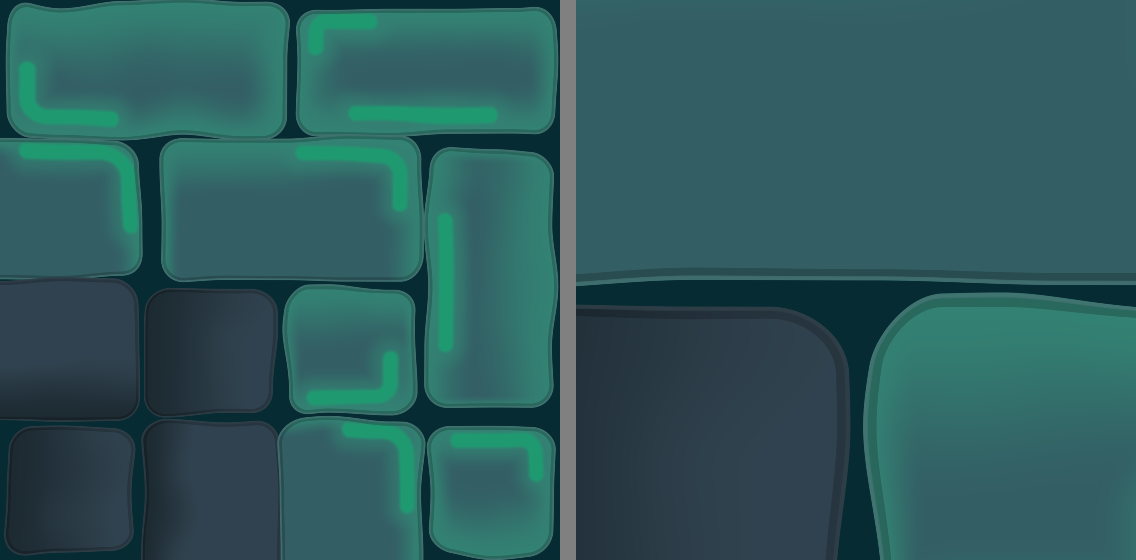
Left: the whole. Right: its middle third, enlarged.
Write a WebGL 1 fragment shader that draws this texture.

```glsl
precision highp float;

// Hand-painted stone wall: rounded teal and slate blocks on a dark joint.
// Blocks come from a 4 x 4 grid with some cells merged; each has a wobbly
// outline, soft shading from chosen sides and a bright bent brush stroke.

uniform vec2 u_resolution;

const vec3 JOINT       = vec3(0.027, 0.170, 0.196);
const vec3 TEAL        = vec3(0.200, 0.372, 0.394);
const vec3 TEAL_RIM    = vec3(0.200, 0.510, 0.452);
const vec3 TEAL_LINE   = vec3(0.260, 0.440, 0.440);
const vec3 SLATE       = vec3(0.190, 0.260, 0.310);
const vec3 SLATE_SHADE = vec3(0.112, 0.165, 0.195);
const vec3 SLATE_LINE  = vec3(0.180, 0.240, 0.275);
const vec3 STROKE      = vec3(0.122, 0.605, 0.440);

// Lengths are in grid cells; the canvas is GRID cells wide.
const float GRID = 4.0;
const float INSET_LOW = 0.047;
const float INSET_HIGH = 0.035;
const float CORNER = 0.17;
const float WOBBLE = 0.075;
const float WOBBLE_SCALE = 2.3;
const float LINE_WIDTH = 0.009;
const float STROKE_RADIUS = 0.054;
const float HALO = 0.17;

float hash(vec2 p) {
  return fract(sin(dot(p, vec2(127.1, 311.7))) * 43758.5453);
}

float noise(vec2 p) {
  vec2 i = floor(p), f = fract(p);
  f = f * f * (3.0 - 2.0 * f);
  return mix(mix(hash(i), hash(i + vec2(1, 0)), f.x),
             mix(hash(i + vec2(0, 1)), hash(i + vec2(1, 1)), f.x), f.y);
}

vec2 wobble(vec2 p) {
  return vec2(noise(p), noise(p + 37.0)) - 0.5;
}

float roundedBox(vec2 p, vec2 halfSize, float r) {
  vec2 q = abs(p) - halfSize + r;
  return length(max(q, 0.0)) + min(max(q.x, q.y), 0.0) - r;
}

// Distance to an L with a rounded bend; bend.xy is its corner, bend.zw its arms.
float bentLine(vec2 p, vec4 bend) {
  vec2 arm = abs(bend.zw);
  vec2 q = (p - bend.xy) * (step(0.0, bend.zw) * 2.0 - 1.0);
  float r = 0.4 * min(arm.x, arm.y);
  if (max(q.x, q.y) < r) return abs(length(q - r) - r);
  return min(length(vec2(q.x - clamp(q.x, r, arm.x), q.y)),
             length(vec2(q.x, q.y - clamp(q.y, r, arm.y))));
}

// Shading reach from the left, top, right and bottom, and the stroke of a block.
void styleOf(int id, out vec4 reach, out vec4 bend) {
  reach = vec4(0.85, 0.0, 0.0, 0.0);
  bend = vec4(0.0);
  if (id == 0)       { reach = vec4(0.15, 0.58, 0.30, 0.32); bend = vec4(0.20, 0.85, 0.60, -0.34); }
  else if (id == 2)  { reach = vec4(0.40, 0.50, 0.22, 0.36); bend = vec4(2.27, 0.17, 0.38, 0.19); }
  else if (id == 4)  { reach = vec4(0.00, 0.14, 0.20, 0.00); bend = vec4(0.93, 1.085, -0.73, 0.52); }
  else if (id == 5)  { reach = vec4(0.15, 0.42, 0.30, 0.00); bend = vec4(2.86, 1.10, -0.70, 0.35); }
  else if (id == 7)  { reach = vec4(0.36, 0.10, 0.60, 0.10); bend = vec4(3.175, 2.46, 0.0, -0.89); }
  else if (id == 8)  { reach = vec4(0.00, 0.00, 0.00, 0.48); }
  else if (id == 10) { reach = vec4(0.12, 0.46, 0.12, 0.32); bend = vec4(2.80, 2.82, -0.56, -0.27); }
  else if (id == 13) { reach.x = 0.42; }
  else if (id == 14) { reach = vec4(0.00, 0.14, 0.20, 0.00); bend = vec4(2.915, 3.07, -0.42, 0.55); }
  else if (id == 15) { reach = vec4(0.20, 0.28, 0.20, 0.50); bend = vec4(3.825, 3.13, -0.57, 0.27); }
}

void main() {
  vec2 p = gl_FragCoord.xy / u_resolution * GRID;
  p.y = GRID - p.y;                       // rows count down from the top
  float px = GRID / min(u_resolution.x, u_resolution.y);
  vec3 color = JOINT;

  for (int row = 0; row < 4; row++) {
    for (int col = 0; col < 4; col++) {
      // Cells swallowed by a wide or tall neighbour
      if (row == 0 && (col == 1 || col == 3)) continue;
      if ((row == 1 && col == 2) || (row == 2 && col == 3)) continue;

      vec2 cell = vec2(float(col), float(row));
      bool wide = row == 0 || (row == 1 && col == 1);
      bool tall = row == 1 && col == 3;
      vec2 lo = cell + INSET_LOW;
      vec2 hi = cell + vec2(wide ? 2.0 : 1.0, tall ? 2.0 : 1.0) - INSET_HIGH;

      // Uneven joints, and blocks running off the left and lower borders
      if (row == 0 && col == 0) { lo -= 0.025; hi += vec2(0.10, 0.02); }
      else if (row == 0) { lo.x += 0.07; }
      else if (wide) { lo += vec2(0.11, -0.065); hi += vec2(0.05, 0.04); }
      else if (tall) { lo.y += 0.02; hi.y -= 0.05; }
      else if (col == 0 && row < 3) { lo -= vec2(0.25, 0.06); hi += 0.037; }
      else if (row == 3 && (col == 1 || col == 2)) { lo -= vec2(0.04, 0.055); hi += vec2(0.05, 0.25); }

      vec4 reach, bend;
      styleOf(row * 4 + col, reach, bend);
      bool slate = row > 1 && col < 2;
      vec2 seed = cell * 17.3;
      vec2 w = p + WOBBLE * wobble(p * WOBBLE_SCALE + seed);
      float d = roundedBox(w - 0.5 * (lo + hi), 0.5 * (hi - lo), CORNER);

      // Soft shading from the sides
      reach = max(reach * (0.8 + 0.4 * noise(p * 3.0 + seed)), 0.001);
      vec4 open = smoothstep(vec4(0.0), reach, vec4(w - lo, hi - w));
      float shade = 1.0 - open.x * open.y * open.z * open.w;
      vec3 face = slate ? mix(SLATE, SLATE_SHADE, shade) : mix(TEAL, TEAL_RIM, shade);

      // Brush strokes with a faint halo
      if (!slate) {
        vec2 s = p + 0.05 * wobble(p * 2.0 + seed + 9.0);
        float b = bentLine(s, bend);
        if (row == 0 && col == 2) b = min(b, bentLine(s, vec4(2.54, 0.825, 0.97, 0.0)));
        b -= STROKE_RADIUS;
        face = mix(face, TEAL_RIM, 0.6 * (1.0 - smoothstep(0.0, HALO, b)));
        face = mix(face, STROKE, 1.0 - smoothstep(-0.012 - px, 0.012 + px, b));
      }

      // Dark inner line and pale outer line
      float inner = 1.0 - smoothstep(LINE_WIDTH, LINE_WIDTH + px, abs(d + 2.0 * LINE_WIDTH));
      float outer = smoothstep(-LINE_WIDTH - px, -LINE_WIDTH, d);
      face = mix(face, face * 0.72, 0.7 * inner);
      face = mix(face, slate ? SLATE_LINE : TEAL_LINE, 0.8 * outer);
      color = mix(color, face, 1.0 - smoothstep(-0.5 * px, 0.5 * px, d));
    }
  }
  gl_FragColor = vec4(color, 1.0);
}
```
